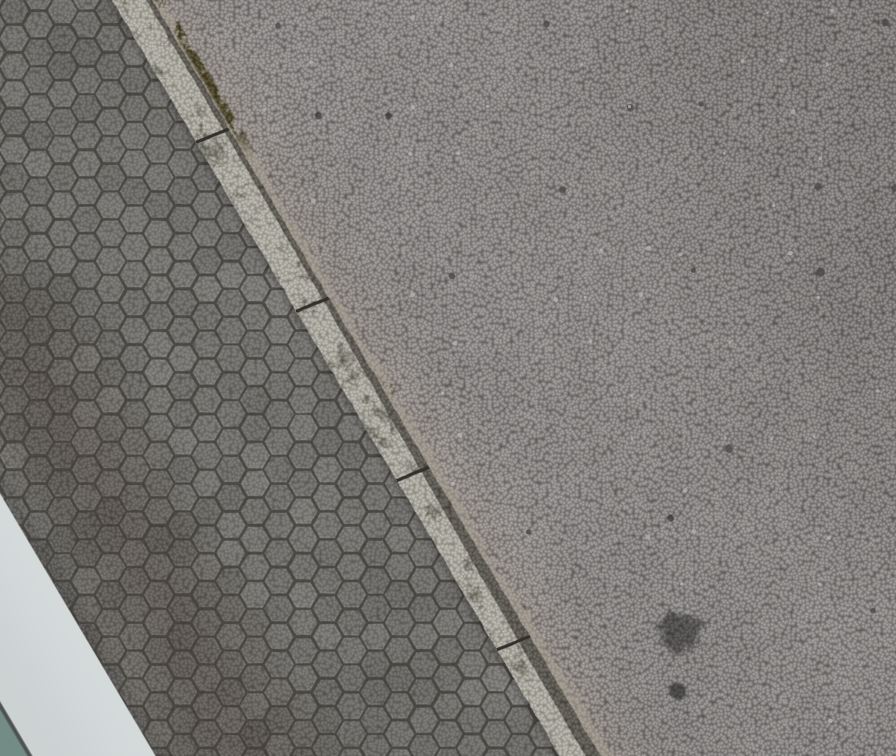
Give the GLSL for this texture, as a WebGL 1 fragment shader.

```glsl
precision highp float;
// Aerial view of a diagonal kerb between hexagonal paving and worn asphalt.
uniform vec2 u_resolution;

vec2 hash2(vec2 c) {
  return fract(sin(vec2(dot(c, vec2(127.1, 311.7)), dot(c, vec2(269.5, 183.3)))) * 43758.5);
}

// Distance to the nearest scattered cell point
float cellular(vec2 p) {
  vec2 base = floor(p), f = p - base;
  float nearest = 2.0;
  for (int j = -1; j <= 1; j++) {
    for (int i = -1; i <= 1; i++) {
      vec2 o = vec2(float(i), float(j));
      vec2 v = o + hash2(base + o) - f;
      nearest = min(nearest, dot(v, v));
    }
  }
  return sqrt(nearest);
}

// Layered sines, roughly -1 to 1
float blotch(vec2 p) {
  float sum = 0.0, amp = 0.5;
  for (int i = 0; i < 5; i++) {
    sum += amp * sin(p.x + 1.7 * sin(p.y * 0.8)) * cos(p.y * 1.1 + 1.3 * sin(p.x * 0.7));
    p = mat2(1.2, 1.5, -1.5, 1.2) * p + 2.3;
    amp *= 0.62;
  }
  return sum;
}

float spot(vec2 p, vec2 center, float radius, float ragged) {
  float r = length(p - center) + ragged * radius;
  return 1.0 - smoothstep(radius * 0.65, radius * 1.2, r);
}

vec3 paving(vec2 p, float across, float grain, float px) {
  vec2 h = (p - vec2(0.433, 0.4156)) / 0.0368;
  vec2 period = vec2(1.732, 1.0);
  vec2 a = mod(h, period) - 0.5 * period;
  vec2 b = mod(h - 0.5 * period, period) - 0.5 * period;
  vec2 g = dot(a, a) < dot(b, b) ? a : b;
  vec2 id = floor((h - g) * vec2(1.1547, 2.0) + 0.5);
  vec2 q = abs(g);
  float edge = 0.5 - max(q.y, q.x * 0.866 + q.y * 0.5);

  vec3 col = vec3(0.435, 0.432, 0.42) + 0.05 * (hash2(id).x - 0.5);
  col += 0.03 * blotch(p * 9.0) + 0.16 * (0.47 - grain);
  // Brown dirt toward the lower left
  float dirt = smoothstep(0.16, 0.0, abs(across + 0.35 + 0.03 * blotch(p * 6.0)));
  col -= dirt * vec3(0.06, 0.075, 0.085) * smoothstep(0.85, 0.45, p.y);
  col -= 0.06 * smoothstep(-0.43, -0.46, across);
  // Worn rims and dark joints
  col += 0.035 * smoothstep(0.13, 0.07, edge) * (0.5 - g.y);
  float gap = 0.035 + 0.02 * blotch(p * 40.0);
  float joint = 1.0 - smoothstep(gap - 0.02, gap + 0.03 + px * 14.0, edge);
  return mix(col, vec3(0.25, 0.24, 0.22), joint * 0.8);
}

vec3 asphalt(vec2 p, float across, float grain, float mottling) {
  vec3 col = vec3(0.515, 0.505, 0.498) + 0.28 * (0.47 - grain);
  col += 0.018 * blotch(p * 5.0) + 0.025 * mottling;
  col -= 0.045 * smoothstep(0.35, 0.75, across);
  col += vec3(0.035, 0.02, 0.01) * smoothstep(0.15, 0.04, across);

  // Scattered dark flecks and pale grit
  for (int i = 0; i < 2; i++) {
    float layer = float(i);
    vec2 g = p * (9.0 + 7.0 * layer);
    vec2 id = floor(g);
    vec2 r = hash2(id + 31.0 * layer);
    float size = mix(0.03, 0.055, r.y);
    float fleck = spot(fract(g), 0.2 + 0.6 * r.yx, size, 0.3 * mottling);
    vec3 tint = mix(vec3(0.27, 0.26, 0.26), vec3(0.72), layer);
    col = mix(col, tint, fleck * step(0.68, r.x) * 0.75);
  }
  // Oil stains
  float oil = 0.85 * spot(p, vec2(0.900, 0.165), 0.027, 0.45 * mottling);
  oil = max(oil, spot(p, vec2(0.897, 0.086), 0.011, 0.3 * mottling));
  oil = max(oil, spot(p, vec2(0.887, 0.315), 0.005, 0.0));
  oil = max(oil, spot(p, vec2(0.421, 0.847), 0.005, 0.0));
  oil = max(oil, spot(p, vec2(0.514, 0.847), 0.005, 0.0));
  return mix(col, vec3(0.25, 0.24, 0.24) + 0.1 * (0.47 - grain), oil * 0.85);
}

void main() {
  vec2 p = gl_FragCoord.xy / u_resolution.y;
  float px = 1.0 / u_resolution.y;
  // Kerb frame: distance across it and distance down along it
  vec2 k = p - vec2(0.148, 1.0);
  float across = dot(k, vec2(0.8603, 0.5098));
  float along = dot(k, vec2(0.5098, -0.8603));
  float grain = cellular(p * 210.0);
  float mottling = blotch(p * 70.0);
  float rough = 0.0015 * mottling;

  vec3 col = paving(p, across, grain, px);
  col *= 1.0 - 0.2 * smoothstep(-0.012, 0.0, across);

  // Kerb top, speckled with wear
  vec3 stone = vec3(0.65, 0.64, 0.605) + 0.25 * (0.47 - grain);
  stone -= 0.17 * smoothstep(0.1, 0.7, mottling + 0.5 * blotch(p * 23.0));
  col = mix(col, stone, smoothstep(-px, px, across + rough));

  // Shaded kerb face, pale gutter, then the road
  float topEdge = mix(0.039, 0.029, smoothstep(0.3, 1.2, along));
  vec3 face = vec3(0.36, 0.345, 0.32) + 0.18 * (0.47 - grain);
  col = mix(col, face, smoothstep(-px, px, across - topEdge + rough * 0.5));
  float seam = mod(along - 0.14 * across - 0.219 + 0.13, 0.26) - 0.13;
  float seamMask = step(0.0, across) * step(across, 0.047);
  col = mix(col, vec3(0.2, 0.19, 0.17), seamMask * (1.0 - smoothstep(0.001, 0.002 + px, abs(seam + rough * 0.5))));
  vec3 gutter = vec3(0.60, 0.575, 0.54) + 0.15 * (0.47 - grain);
  col = mix(col, gutter, smoothstep(-px, px, across - 0.0463 + rough));
  float roadEdge = 0.056 + 0.006 * blotch(p * 32.0) + 2.0 * rough;
  col = mix(col, asphalt(p, across, grain, mottling), smoothstep(-px, 2.0 * px, across - roadEdge));

  // Moss in the gutter
  float growth = smoothstep(0.28, 0.22, along) + smoothstep(0.018, 0.004, abs(along - 0.625));
  float clump = smoothstep(-0.25, 0.2, blotch(p * 55.0 + 4.0));
  float moss = growth * clump * (1.0 - smoothstep(0.003, 0.009, abs(across - 0.055)));
  col = mix(col, vec3(0.25, 0.23, 0.12) + 0.2 * (0.47 - grain), min(moss, 1.0) * 0.9);

  // Smooth white panel with a dark trim and teal corner
  vec3 panel = vec3(0.80, 0.82, 0.825) + 0.03 * smoothstep(-0.58, -0.47, across);
  panel = mix(panel, vec3(0.45, 0.55, 0.52), smoothstep(-0.603, -0.606, across));
  panel = mix(panel, vec3(0.3, 0.32, 0.31), 1.0 - smoothstep(0.001, 0.003 + px, abs(across + 0.603)));
  col = mix(col, panel, smoothstep(px, -px, across + 0.46));

  gl_FragColor = vec4(clamp(col, 0.0, 1.0), 1.0);
}
```
